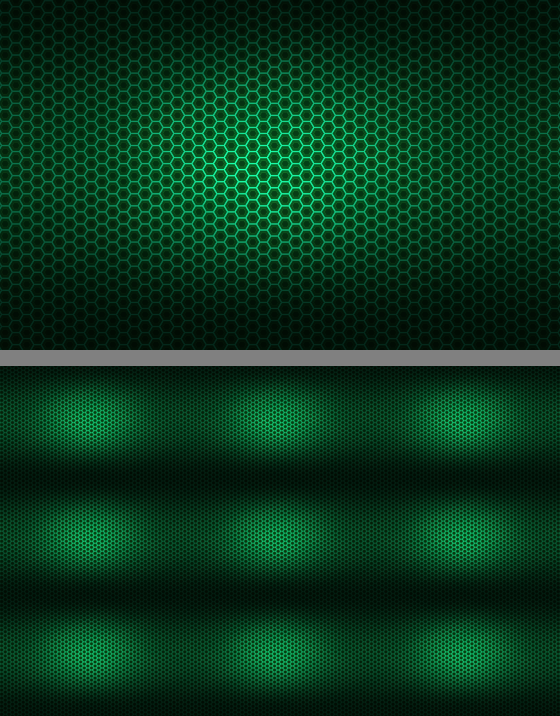
Top, the tile; bottom, the same tile 3 across and 3 down.
Write a Shadertoy shader that draws this pattern.

```glsl
// A honeycomb of flat-topped hexagons, 26 by 29 repeats, with bright glowing
// outlines and a faint inner ring, lit by a soft central spot. Light and
// tint are built from whole-period cosines, so every edge wraps.

const float TAU = 6.2831853;

// Hexagonal radius: 0.5 on the outline of a flat-topped cell of height 1.
float hexRadius(vec2 p) {
    p = abs(p) * vec2(1.7320508, 1.0);
    return max(p.y, dot(p, vec2(0.8660254, 0.5)));
}

// Radius within the nearest of two interleaved lattices.
float honeycomb(vec2 p) {
    return min(hexRadius(fract(p) - 0.5), hexRadius(fract(p + 0.5) - 0.5));
}

// Antialiased stripe centred on zero.
float stripe(float d, float halfWidth, float pixel) {
    return 1.0 - smoothstep(halfWidth - 0.5 * pixel, halfWidth + 0.5 * pixel, abs(d));
}

// Layered sines that wrap over the canvas, roughly -1 to 1.
float wrappedSines(vec2 uv) {
    vec2 a = TAU * uv;
    return 0.5 * sin(3.0 * a.x + 2.0 * sin(2.0 * a.y))
         + 0.3 * sin(5.0 * a.y - 4.0 * a.x + 1.3)
         + 0.2 * sin(11.0 * a.x + 7.0 * a.y);
}

void mainImage(out vec4 fragColor, in vec2 fragCoord) {
    vec2 uv = fragCoord / iResolution.xy;
    float pixel = 29.0 / iResolution.y;
    float radius = honeycomb((uv - vec2(0.49, 0.498)) * vec2(26.0, 29.0) + vec2(0.0, 0.5));
    float edge = 0.5 - radius;

    // Periodic lighting: a horizontal band plus a central spot
    vec2 wave = 0.5 + 0.5 * cos(TAU * (uv - vec2(0.48, 0.53)));
    float spot = pow(wave.x, 1.6) * pow(wave.y, 1.2);
    float lineLight = 0.15 + 0.30 * wave.y + 0.55 * spot;
    float fillLight = 0.06 + 0.12 * wave.y + 0.17 * spot;
    float tint = wrappedSines(uv);

    // Cell body, darker toward its middle
    float core = 1.0 - smoothstep(0.16, 0.30, radius);
    vec3 color = vec3(0.10 + 0.05 * tint, 1.0, 0.36) * fillLight * (1.0 - 0.25 * core);

    // Faint olive inner ring
    color += vec3(0.18, 0.30, 0.08) * stripe(radius - 0.27, 0.022, pixel) * lineLight * 0.35;

    // Outline with a soft halo
    vec3 lineColor = vec3(0.10, 1.0, 0.66) * lineLight * (1.0 + 0.05 * tint);
    color += lineColor * 0.22 * exp(-14.0 * edge);
    color = mix(color, lineColor, stripe(edge, 0.055, pixel));

    fragColor = vec4(clamp(color, 0.0, 1.0), 1.0);
}
```
